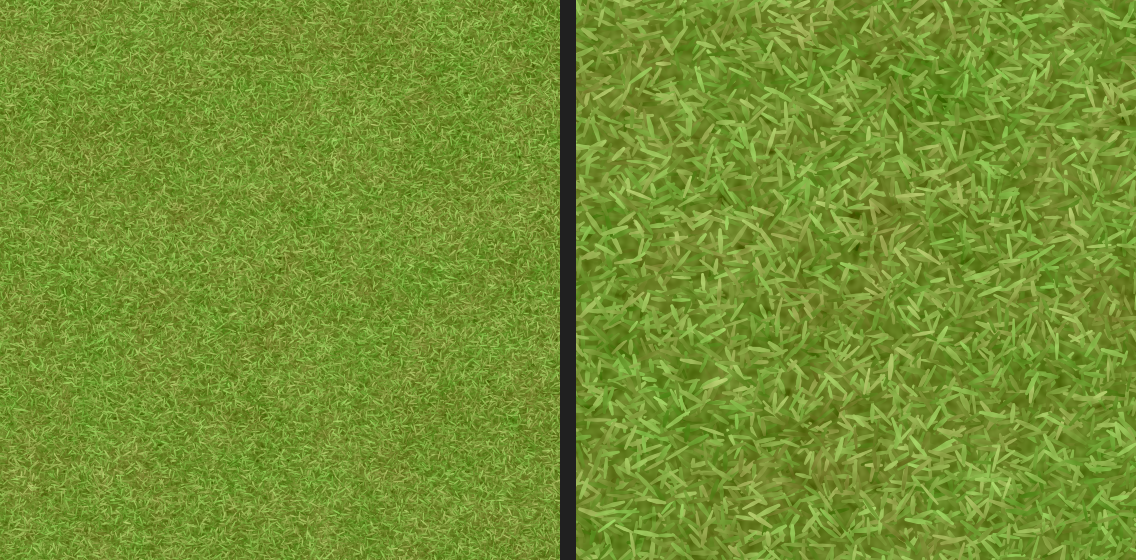
Left, the full canvas; right, a detail of the centre.
Write a WebGL 2 fragment shader that draws this texture.

```glsl
#version 300 es
precision highp float;
// Short mown lawn: layered fine grass blades over shaded gaps, with soft mottling.

uniform vec2 u_resolution;
out vec4 fragColor;

const float PI = 3.14159;
const int LAYERS = 4;
const float BLADE_CELLS = 100.0;

const vec3 MEAN_GREEN = vec3(0.472, 0.596, 0.210);
const vec3 LIGHT_AXIS = vec3(0.225, 0.250, 0.225);  // shadow to highlight
const vec3 STRAW_AXIS = vec3(0.038, -0.012, 0.020); // lush to dry

vec4 hash4(vec2 p) {
    vec4 q = fract(p.xyxy * vec4(0.1031, 0.1030, 0.0973, 0.1099));
    q += dot(q, q.wzxy + 33.33);
    return fract((q.xxyz + q.yzzw) * q.zywx);
}

vec2 gradientAt(vec2 cell) {
    float angle = 2.0 * PI * hash4(cell + 17.0).x;
    return vec2(cos(angle), sin(angle));
}

float gradientNoise(vec2 p) {
    vec2 cell = floor(p);
    vec2 f = fract(p);
    vec2 u = f * f * f * (f * (f * 6.0 - 15.0) + 10.0);
    float a = dot(gradientAt(cell), f);
    float b = dot(gradientAt(cell + vec2(1, 0)), f - vec2(1, 0));
    float c = dot(gradientAt(cell + vec2(0, 1)), f - vec2(0, 1));
    float d = dot(gradientAt(cell + vec2(1, 1)), f - vec2(1, 1));
    return mix(mix(a, b, u.x), mix(c, d, u.x), u.y);
}

// Distance from p to a segment centred on the origin; x runs along the blade.
vec2 bladeDistance(vec2 p, vec2 dir, float halfLength) {
    float along = clamp(dot(p, dir), -halfLength, halfLength);
    return vec2(along / halfLength, length(p - dir * along));
}

// Paints one layer of blades over shade = (tone, dryness).
vec2 paintBlades(vec2 shade, vec2 uv, float layer, float bias, float pixel) {
    vec2 p = uv * BLADE_CELLS + layer * vec2(37.37, 61.73);
    vec2 home = floor(p);
    float blur = 0.6 * pixel * BLADE_CELLS;
    for (int y = -1; y <= 1; y++) {
        for (int x = -1; x <= 1; x++) {
            vec2 cell = home + vec2(x, y);
            vec4 place = hash4(cell + layer * 131.0);
            vec4 look = hash4(cell + layer * 71.0 + 409.0);
            float angle = PI * place.z;
            vec2 dir = normalize(vec2(cos(angle), 0.8 * sin(angle)));
            float halfLength = mix(0.35, 0.8, place.w);
            vec2 d = bladeDistance(p - cell - place.xy, dir, halfLength);
            float width = mix(0.10, 0.17, look.z) * (1.0 - 0.4 * abs(d.x));
            float cover = 1.0 - smoothstep(width - blur, width + blur, d.y);
            float tone = bias + 1.05 * (look.x - 0.5) + 0.12 * d.x;
            shade = mix(shade, vec2(tone, 2.4 * (look.y - 0.5)), cover);
        }
    }
    return shade;
}

void main() {
    float pixel = 1.0 / min(u_resolution.x, u_resolution.y);
    vec2 uv = gl_FragCoord.xy * pixel;

    // Shaded gaps between blades
    float gap = -0.5 + 0.4 * gradientNoise(uv * 170.0);
    vec2 shade = vec2(gap, 0.3);

    // Blades, lighter towards the top layer
    for (int i = 0; i < LAYERS; i++) {
        float layer = float(i);
        shade = paintBlades(shade, uv, layer, 0.1 * layer - 0.2, pixel);
    }

    // Fine grain and clumps, slightly wider than tall
    float grain = gradientNoise(uv * 210.0 + 9.0);
    float clump = gradientNoise(uv * vec2(46.0, 62.0) + 31.0);
    float tuft = gradientNoise(uv * vec2(20.0, 26.0) + 53.0);
    float patches = gradientNoise(uv * 6.0 + 77.0);
    shade.x += 0.09 + 0.30 * grain + 0.26 * clump + 0.14 * tuft + 0.12 * patches;

    // Sparse deep hollows
    float hollow = gradientNoise(uv * vec2(75.0, 105.0) + 113.0);
    shade.x -= 0.5 * smoothstep(0.36, 0.62, hollow);

    // Lush and dry areas
    float dryness = gradientNoise(uv * 9.0 + 151.0) + gradientNoise(uv * 30.0 + 191.0);
    shade.y += 1.1 * dryness;

    vec3 color = MEAN_GREEN + LIGHT_AXIS * shade.x + STRAW_AXIS * shade.y;
    fragColor = vec4(clamp(color, 0.0, 1.0), 1.0);
}
```
